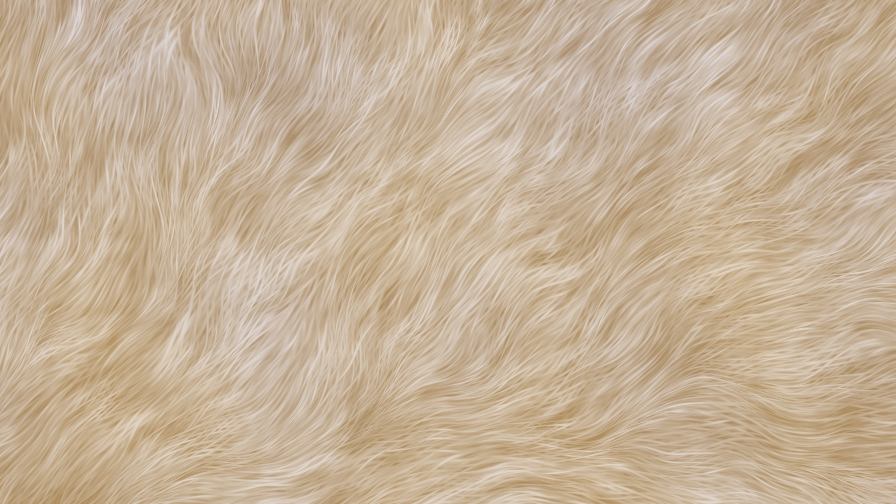
Reproduce this texture procedurally as a Shadertoy shader.

```glsl
// Pale cream fur, combed from upright at the upper left to flat at the lower right.
// Each pixel walks along a curved flow field and averages gradient noise on the way,
// which draws noise out into fine hairs and broader tufts; two layers overlap.

#define HAIR_FREQ 168.0
#define TUFT_FREQ 32.0
#define HAIR_LENGTH 0.13
#define STEPS 36
#define CROSSING 0.13
#define HAIR_CONTRAST 0.84
#define TUFT_CONTRAST 0.56
#define FOLD_CONTRAST 0.50
#define FUR_COLOR vec3(0.780, 0.700, 0.604)
#define SHEEN vec3(0.039, 0.053, 0.073)
#define WARMTH vec3(0.003, -0.004, -0.024)

const float TAU = 6.2832;

// Unit vector in a random direction for each lattice corner
vec2 cornerGradient(vec2 cell) {
    uvec2 q = uvec2(ivec2(cell)) * uvec2(1597334673u, 3812015801u);
    uint h = q.x ^ q.y;
    h = (h ^ (h >> 15)) * 2246822519u;
    h ^= h >> 13;
    h *= 1597334673u;
    float angle = float(h >> 16) * TAU / 65536.0;
    return vec2(cos(angle), sin(angle));
}

float gradientNoise(vec2 p) {
    vec2 cell = floor(p);
    vec2 f = p - cell;
    vec2 u = f * f * f * (f * (f * 6.0 - 15.0) + 10.0);
    vec2 e = vec2(1.0, 0.0);
    float a = dot(cornerGradient(cell), f);
    float b = dot(cornerGradient(cell + e.xy), f - e.xy);
    float c = dot(cornerGradient(cell + e.yx), f - e.yx);
    float d = dot(cornerGradient(cell + e.xx), f - e.xx);
    return mix(mix(a, b, u.x), mix(c, d, u.x), u.y);
}

// Direction in which the hair lies
vec2 combDirection(vec2 p, float turn) {
    float drop = max(1.0 - p.y, 0.0);
    float angle = 1.48 - 0.42 * p.x - 0.85 * pow(drop, 1.3);
    vec2 seam = (p - vec2(0.68, 0.40)) / vec2(0.12, 0.25);
    angle += 0.5 * exp(-dot(seam, seam));
    angle += 0.8 * gradientNoise(p * 3.5 + 17.3);
    angle += 0.65 * gradientNoise(p * 9.0 + 41.7);
    angle += turn;
    return vec2(cos(angle), sin(angle));
}

// Noise averaged along the flow: x holds fine hairs, y holds tufts
vec2 combedNoise(vec2 p, float turn, vec2 seed) {
    vec2 sum = vec2(0.0);
    float total = 0.0;
    float stride = HAIR_LENGTH / float(STEPS);
    for (int i = 0; i < STEPS; i++) {
        float s = (float(i) + 0.5) / float(STEPS);
        float weight = smoothstep(0.0, 0.2, s) * (1.0 - s);
        float hair = gradientNoise(p * HAIR_FREQ + seed);
        float tuft = gradientNoise(p * TUFT_FREQ + seed.yx);
        sum += weight * vec2(hair, tuft);
        total += weight;
        p += combDirection(p, turn) * stride;
    }
    // Restore the contrast lost by averaging
    return sum / total * vec2(19.5, 8.2);
}

void mainImage(out vec4 fragColor, in vec2 fragCoord) {
    vec2 p = fragCoord / iResolution.y;

    // Two coats that cross at a small, varying angle
    float spread = CROSSING * (1.0 + 1.5 * gradientNoise(p * 6.0 + 5.1));
    vec2 under = combedNoise(p, -spread, vec2(11.4, 73.8));
    vec2 over = combedNoise(p, spread, vec2(157.2, 38.6));
    float hairs = 1.2 * (max(under.x, over.x) - 0.56);
    float tufts = 0.72 * (under.y + over.y);

    // Soft folds, pushed along the coat by the tufts
    vec2 along = combDirection(p, 0.0);
    vec2 q = p - along * 0.02 * tufts;
    float folds = 3.4 * gradientNoise(q * 7.0 + 29.5) + 2.4 * gradientNoise(q * 2.6 + 63.1);

    float tone = HAIR_CONTRAST * hairs + TUFT_CONTRAST * tufts + FOLD_CONTRAST * folds;
    tone += 0.30 - 0.35 * length((p - vec2(0.95, 0.5)) / vec2(0.9, 0.6));
    tone = clamp(tone, -2.6, 2.4);

    // Yellow cast, stronger low down and in the gaps between tufts
    float warm = 2.8 * gradientNoise(p * 3.1 + 83.9) + 1.4 * (0.5 - p.y) - 0.2 * tufts;

    vec3 color = FUR_COLOR + SHEEN * tone + WARMTH * warm;
    fragColor = vec4(clamp(color, 0.0, 1.0), 1.0);
}
```
